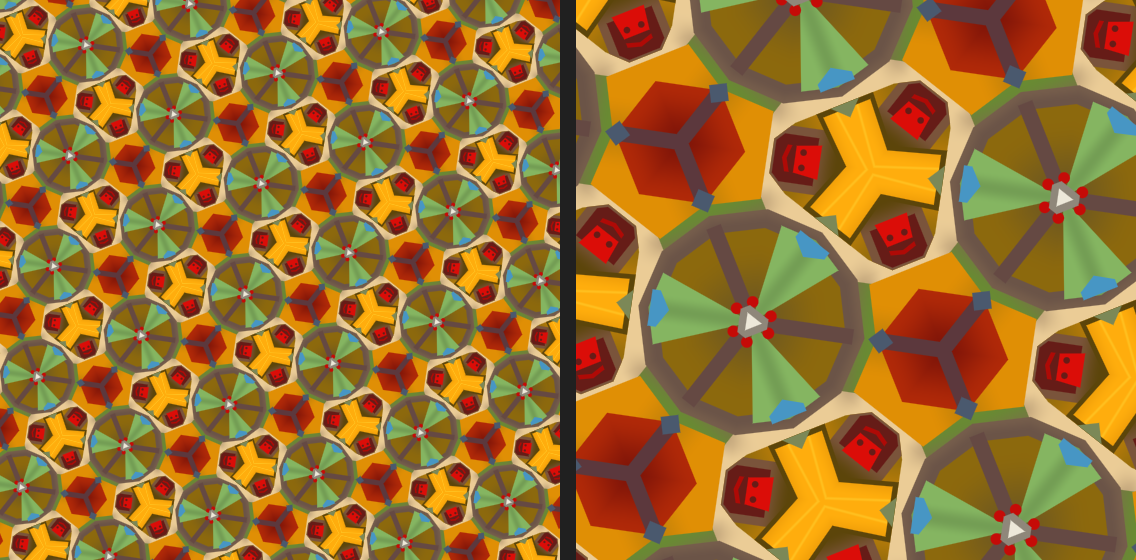
Left: the whole. Right: its middle third, enlarged.
Give the GLSL for this pattern, as a WebGL 2 fragment shader.

```glsl
#version 300 es
precision highp float;
// A tilted kaleidoscope tiling of spoked wheels, red stars and golden medallions.
// The plane folds into one mirrored triangle with a motif centred on each corner;
// every motif is then layered from half-plane distances.

uniform vec2 u_resolution;
out vec4 fragColor;

// Layout: SPAN is the distance between neighbouring motif centres
const float SPAN = 0.1152;
const float TILT = 0.3787;
const vec2 ANCHOR = vec2(0.310, 0.796);
const float WHEEL_SIZE = 0.57;
const float WHEEL_INNER = 0.475;
const float SPOKE_HALF = 0.04;
const float STAR_SIZE = 0.455;
const float HEXAGON_SIZE = 0.295;
const float MEDALLION_SIDE = 0.373;
const float MEDALLION_CORNER = 0.52;

// Palette
const vec3 CREAM = vec3(0.92, 0.80, 0.59);
const vec3 SHADOW = vec3(0.50, 0.40, 0.31);
const vec3 RIM = vec3(0.42, 0.33, 0.28);
const vec3 OLIVE = vec3(0.55, 0.41, 0.05);
const vec3 DARK_OLIVE = vec3(0.36, 0.27, 0.04);
const vec3 GREEN = vec3(0.52, 0.71, 0.38);
const vec3 LEAF = vec3(0.41, 0.54, 0.20);
const vec3 BLUE = vec3(0.28, 0.59, 0.77);
const vec3 SLATE = vec3(0.29, 0.35, 0.43);
const vec3 PURPLE = vec3(0.36, 0.22, 0.24);
const vec3 ORANGE = vec3(0.88, 0.56, 0.02);
const vec3 YELLOW = vec3(1.00, 0.68, 0.05);
const vec3 RED = vec3(0.86, 0.05, 0.03);
const vec3 RUST = vec3(0.69, 0.16, 0.03);
const vec3 MAROON = vec3(0.40, 0.11, 0.09);
const vec3 BROWN = vec3(0.48, 0.33, 0.23);
const vec3 STONE = vec3(0.56, 0.53, 0.48);

const float SECTOR = 2.0943951;              // a third of a turn
const vec2 DIR60 = vec2(0.5, 0.8660254);
const vec2 SIDE60 = vec2(0.8660254, -0.5);

float pixelSize;

// Lays a colour over the area where the distance is negative
void paint(inout vec3 base, vec3 layer, float dist) {
    base = mix(base, layer, clamp(0.5 - dist / pixelSize, 0.0, 1.0));
}

// Folds the plane into the triangle wheel (0,0), medallion (1,0), star DIR60
vec2 foldTriangle(vec2 p) {
    vec2 cell = vec2(1.7320508, 3.0);
    vec2 a = p - cell * floor(p / cell + 0.5);
    vec2 b = p - cell * (floor(p / cell) + 0.5);
    vec2 q = dot(a, a) < dot(b, b) ? a : b;
    float angle = atan(q.y, q.x) - SECTOR * 0.25;
    angle = abs(angle - SECTOR * floor(angle / SECTOR + 0.5));
    return length(q) * vec2(cos(angle), sin(angle));
}

float wheelDistance(vec2 q) {
    return max(dot(q, vec2(0.966, 0.259)), dot(q, vec2(0.707, 0.707)));
}

// s.x runs towards the wheel, s.y sideways towards the medallion
void drawStar(inout vec3 color, vec2 s) {
    vec3 wedge = mix(LEAF, SHADOW, smoothstep(0.38, 0.52, s.x) * 0.6);
    paint(color, wedge, max(s.x - 0.49, s.y - 0.285));
    float edge = max(s.x - 0.27 * s.y - 0.35, dot(s, DIR60) - STAR_SIZE);
    paint(color, mix(ORANGE, OLIVE, 0.35 * smoothstep(0.2, 0.0, s.y)), edge);
    float hexagon = dot(s, vec2(0.866, 0.5));
    vec3 face = mix(MAROON + vec3(0.10, -0.03, -0.06), RUST, smoothstep(0.0, 0.3, hexagon));
    paint(color, face, hexagon - HEXAGON_SIZE);
    paint(color, PURPLE, max(s.y - SPOKE_HALF, s.x - 0.34));
    paint(color, SLATE, (abs(s.x - 0.325) + s.y - 0.065) * 0.7);
}

// m.x runs towards the wheel, m.y sideways towards the star
void drawMedallion(inout vec3 color, vec2 m) {
    vec2 c = vec2(dot(m, DIR60), dot(m, SIDE60));   // along and across a corner
    float body = max(max(m.x - MEDALLION_SIDE, c.x - MEDALLION_CORNER),
                     (c.x + c.y - 0.61) * 0.7);
    paint(color, mix(ORANGE, OLIVE, 0.5 + 0.4 * smoothstep(0.1, 0.3, m.y)), body);
    // Shaded pocket and jewel in each corner
    vec3 pocket = mix(DARK_OLIVE, BROWN, smoothstep(0.17, 0.32, c.x));
    paint(color, pocket, max(body, c.y - 0.17));
    paint(color, MAROON, max(body + 0.012, max(0.29 - c.x, c.y - 0.125)));
    paint(color, RED, max(abs(c.x - 0.335) - 0.065, c.y - 0.13 + 0.15 * c.x));
    paint(color, RED * 0.8, max(abs(c.x - 0.455 + 0.3 * c.y) - 0.012, c.y - 0.07));
    paint(color, MAROON, length(c - vec2(0.36, 0.04)) - 0.017);
    // Flaring golden arms with fine rays and grey tips
    paint(color, DARK_OLIVE, max(body, m.y - 0.135 - 0.06 * m.x));
    vec3 arm = mix(YELLOW, ORANGE, smoothstep(0.05, 0.16, m.y) * 0.6);
    arm += 0.07 * smoothstep(0.012, 0.0, abs(m.y - 0.02 - 0.11 * m.x));
    paint(color, arm, max(m.x - 0.345, m.y - 0.11 - 0.06 * m.x));
    paint(color, mix(STONE, LEAF, 0.5), max(body, (m.y - m.x + 0.295) * 0.7));
}

void drawWheel(inout vec3 color, vec2 q) {
    float rim = wheelDistance(q);
    vec2 s = vec2(dot(q, DIR60), dot(q, SIDE60));   // along and across a spoke
    paint(color, mix(RIM, SHADOW, 0.5 * smoothstep(0.5, 0.57, rim)), rim - WHEEL_SIZE);
    paint(color, mix(DARK_OLIVE + 0.08, OLIVE, smoothstep(0.05, 0.4, rim)), rim - WHEEL_INNER);
    vec3 blade = mix(GREEN * 0.87, GREEN, smoothstep(0.0, 0.08, q.y));
    paint(color, blade, max(dot(q, vec2(-0.358, 0.934)), rim - 0.52));
    paint(color, BLUE, max(max(q.x - 0.53, q.y - 0.095), 0.43 - q.x + 0.6 * q.y));
    paint(color, mix(RIM, PURPLE, 0.4), max(s.y - SPOKE_HALF, s.x - 0.53));
    // Hub
    paint(color, RED * 0.9, length(q - vec2(0.086, 0.06)) - 0.03);
    paint(color, STONE, max(q.x - 0.065, s.x - 0.085));
    paint(color, vec3(0.93, 0.91, 0.85), q.x - 0.027);
}

void main() {
    float canvas = min(u_resolution.x, u_resolution.y);
    pixelSize = 1.2 / (canvas * SPAN);
    vec2 p = (gl_FragCoord.xy / canvas - ANCHOR) / SPAN;
    float c = cos(TILT), s = sin(TILT);
    vec2 q = foldTriangle(vec2(c * p.x + s * p.y, c * p.y - s * p.x));
    vec2 d = q - DIR60;

    // Cream ground, shaded beside the wheel where it nears the star
    float shade = smoothstep(0.14, 0.0, wheelDistance(q) - WHEEL_SIZE)
                * smoothstep(0.2, 0.45, q.y);
    vec3 color = mix(CREAM, SHADOW, 0.75 * shade);
    drawStar(color, vec2(-dot(d, DIR60), dot(d, SIDE60)));
    drawMedallion(color, vec2(1.0 - q.x, q.y));
    drawWheel(color, q);
    fragColor = vec4(color, 1.0);
}
```
